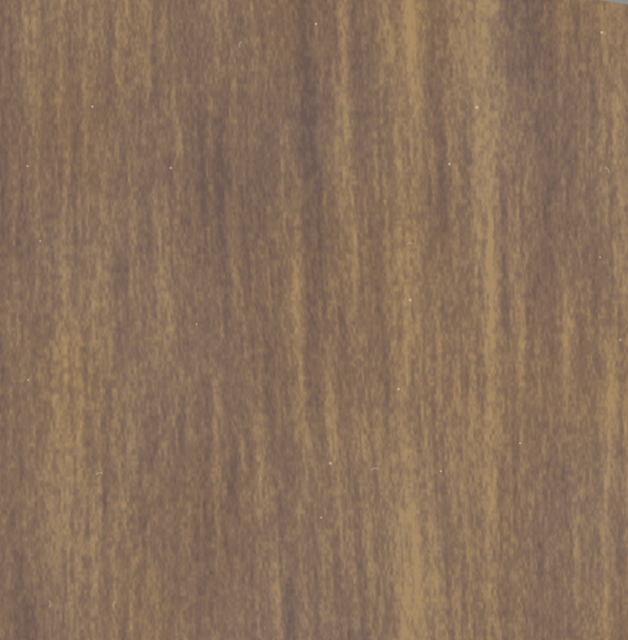
Write a WebGL 1 fragment shader that draws this texture.

```glsl
precision highp float;
// Brown stained wood with fine vertical grain, golden streaks and stray dust.
uniform vec2 u_resolution;

#define SLANT 0.055
#define BROAD 0.34
#define BAND 0.42
#define STREAK 0.46
#define FIBRE 0.38
#define PORE 0.46
#define GRIT 0.30
#define GOLD_STREAK 0.45
#define DUST_CELLS 9.0
#define DARK_WOOD vec3(0.450, 0.368, 0.325)
#define MID_WOOD vec3(0.533, 0.434, 0.352)
#define GOLD_WOOD vec3(0.642, 0.530, 0.388)

float hash(vec2 p) {
  vec3 q = fract(vec3(p.xyx) * 0.1031);
  q += dot(q, q.yzx + 33.33);
  return fract((q.x + q.y) * q.z);
}

// Smooth value noise, 0 to 1.
float noise(vec2 p) {
  vec2 i = floor(p), f = fract(p);
  f = f * f * (3.0 - 2.0 * f);
  return mix(mix(hash(i), hash(i + vec2(1.0, 0.0)), f.x),
             mix(hash(i + vec2(0.0, 1.0)), hash(i + vec2(1.0, 1.0)), f.x), f.y);
}

// One grain column: noise along y, shifted so that streak ends never line up.
float column(float i, float y) {
  y += 37.0 * hash(vec2(i, 7.0));
  float k = floor(y), f = fract(y);
  return mix(hash(vec2(i, k)), hash(vec2(i, k + 1.0)), f * f * (3.0 - 2.0 * f));
}

float streaks(vec2 p) {
  float i = floor(p.x), f = fract(p.x);
  return mix(column(i, p.y), column(i + 1.0, p.y), f * f * (3.0 - 2.0 * f));
}

float centred(float n) { return 2.0 * n - 1.0; }

// Bend the fibres: leaning in the middle, nearly upright at the sides.
vec2 grainSpace(vec2 p) {
  float lean = SLANT * exp(-14.0 * (p.x - 0.5) * (p.x - 0.5));
  p.x += lean * (p.y - 0.5) + 0.008 * noise(p * vec2(4.0, 3.0));
  p.x += 0.0015 * noise(p * vec2(40.0, 22.0));
  return p + 3.0;
}

float woodTone(vec2 p) {
  vec2 g = grainSpace(p);
  float tone = BROAD * centred(noise(g * vec2(6.0, 3.5)));
  tone += BAND * centred(streaks(g * vec2(30.0, 2.2)));
  tone += STREAK * centred(streaks(g * vec2(78.0, 4.0) + 50.0));
  tone += FIBRE * centred(streaks(g * vec2(165.0, 16.0) + 90.0));
  tone += PORE * centred(noise(g * vec2(230.0, 95.0)));
  tone += GRIT * centred(noise(g * vec2(330.0, 210.0) + 20.0));
  float gold = smoothstep(0.70, 0.95, streaks(g * vec2(62.0, 3.0) + 130.0));
  tone += GOLD_STREAK * gold * smoothstep(0.0, 0.7, p.x);
  return tone + 0.16 * (p.x - 0.5);
}

// Sparse pale specks and short curled lint, at most one per cell.
float dust(vec2 p, float blur) {
  vec2 cell = floor(p * DUST_CELLS);
  vec2 spot = 0.2 + 0.6 * vec2(hash(cell + 11.0), hash(cell + 23.0));
  vec2 d = p - (cell + spot) / DUST_CELLS;
  float kind = hash(cell + 41.0);
  float radius = mix(0.0012, 0.0025, hash(cell + 59.0));
  float speck = 1.0 - smoothstep(radius - blur, radius + blur, length(d));
  float turn = 6.2832 * hash(cell + 71.0);
  vec2 facing = vec2(cos(turn), sin(turn));
  float ring = abs(length(d) - 0.007);
  float arc = 1.0 - smoothstep(0.0, 0.0006 + blur, ring);
  arc *= smoothstep(0.55, 0.8, dot(d, facing) / max(length(d), 0.0001));
  return kind < 0.25 ? 0.75 * speck : (kind < 0.36 ? 0.35 * arc : 0.0);
}

void main() {
  vec2 p = gl_FragCoord.xy / u_resolution.y;
  float pixel = 1.0 / u_resolution.y;

  // Stain: grey brown through to gold.
  float tone = clamp(woodTone(p), -1.2, 1.2);
  vec3 color = tone < 0.0 ? mix(MID_WOOD, DARK_WOOD, -tone)
                          : mix(MID_WOOD, GOLD_WOOD, tone);

  // Patches of warmer and cooler stain.
  float warmth = centred(noise(p * vec2(9.0, 5.0) + 60.0));
  color += warmth * vec3(0.006, 0.0, -0.012);

  color = mix(color, vec3(0.80, 0.76, 0.69), dust(p, pixel));

  // Sliver of grey backdrop at the upper right corner.
  vec2 corner = vec2(u_resolution.x * pixel, 1.0) - p;
  float edge = corner.y + 0.16 * corner.x - 0.007;
  color = mix(vec3(0.56, 0.56, 0.55), color, smoothstep(-pixel, pixel, edge));

  gl_FragColor = vec4(color, 1.0);
}
```
